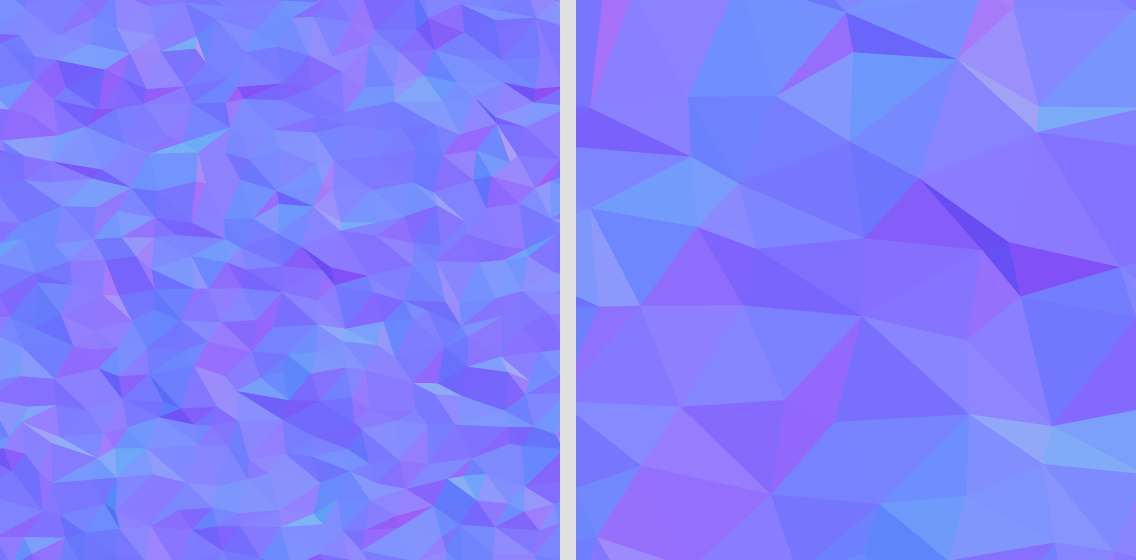
Left: the whole. Right: its middle third, enlarged.
Reproduce this texture map procedurally as a WebGL 2 fragment shader.

```glsl
#version 300 es
precision highp float;
precision highp int;
// Tangent-space normal map of a crumpled low-poly surface.
// A jittered grid is cut into triangles along the shorter diagonals, its
// vertices are lifted by noise, and each flat facet shows its own normal.

uniform vec2 u_resolution;
out vec4 fragColor;

const vec2 GRID = vec2(18.0, 21.0);

// Integer hash: three values in 0..1 per lattice point and seed
vec3 hash3(vec2 cell, int seed) {
    uvec3 v = uvec3(ivec3(ivec2(cell), seed)) * 1664525u + 1013904223u;
    v.x += v.y * v.z; v.y += v.z * v.x; v.z += v.x * v.y;
    v ^= v >> 16u;
    v.x += v.y * v.z; v.y += v.z * v.x; v.z += v.x * v.y;
    return vec3(v >> 8u) / 16777216.0;
}

float valueNoise(vec2 p) {
    vec2 cell = floor(p), f = fract(p);
    f = f * f * (3.0 - 2.0 * f);
    float low = mix(hash3(cell, 7).x, hash3(cell + vec2(1, 0), 7).x, f.x);
    float high = mix(hash3(cell + vec2(0, 1), 7).x, hash3(cell + 1.0, 7).x, f.x);
    return mix(low, high, f.y);
}

// Jittered vertex in canvas units; z holds its random lift
vec3 meshVertex(vec2 cell) {
    vec3 r = hash3(cell, 3);
    return vec3((cell + (r.xy - 0.5) * 0.8) / GRID, (r.z - 0.5) * 0.011);
}

float cross2(vec2 a, vec2 b) { return a.x * b.y - a.y * b.x; }

// True inside a counter-clockwise triangle
bool inside(vec2 p, vec3 a, vec3 b, vec3 c) {
    return cross2(b.xy - a.xy, p - a.xy) >= 0.0
        && cross2(c.xy - b.xy, p - b.xy) >= 0.0
        && cross2(a.xy - c.xy, p - c.xy) >= 0.0;
}

vec3 lift(vec3 v) {
    return v + vec3(0, 0, 0.022 * valueNoise(v.xy * 9.0));
}

// Facet normal as a colour, with the slope of thin slivers limited
vec3 facetColor(vec3 a, vec3 b, vec3 c) {
    a = lift(a); b = lift(b); c = lift(c);
    vec3 n = cross(b - a, c - a);
    vec2 slope = n.xy / max(n.z, 1e-7);
    slope *= inversesqrt(1.0 + 2.2 * dot(slope, slope));
    return 0.5 + 0.5 * normalize(vec3(slope * vec2(0.95, 1.08), 1.0));
}

vec3 surface(vec2 p) {
    vec2 base = floor(p * GRID - 0.5);
    for (int i = 0; i < 4; i++) {
        vec2 cell = base + vec2(i & 1, i >> 1);
        vec3 a = meshVertex(cell), b = meshVertex(cell + vec2(1, 0));
        vec3 c = meshVertex(cell + 1.0), d = meshVertex(cell + vec2(0, 1));
        // Rotate the corners so that a-c is the shorter diagonal
        if (distance(b.xy, d.xy) < distance(a.xy, c.xy)) {
            vec3 first = a;
            a = b; b = c; c = d; d = first;
        }
        if (inside(p, a, b, c)) return facetColor(a, b, c);
        if (inside(p, a, c, d)) return facetColor(a, c, d);
    }
    return vec3(0.5, 0.5, 1.0);
}

void main() {
    // Average 3 x 3 samples to smooth the facet edges
    vec3 color = vec3(0.0);
    for (int i = 0; i < 9; i++) {
        vec2 offset = (vec2(i % 3, i / 3) - 1.0) / 3.0;
        color += surface((gl_FragCoord.xy + offset) / u_resolution);
    }
    fragColor = vec4(color / 9.0, 1.0);
}
```
